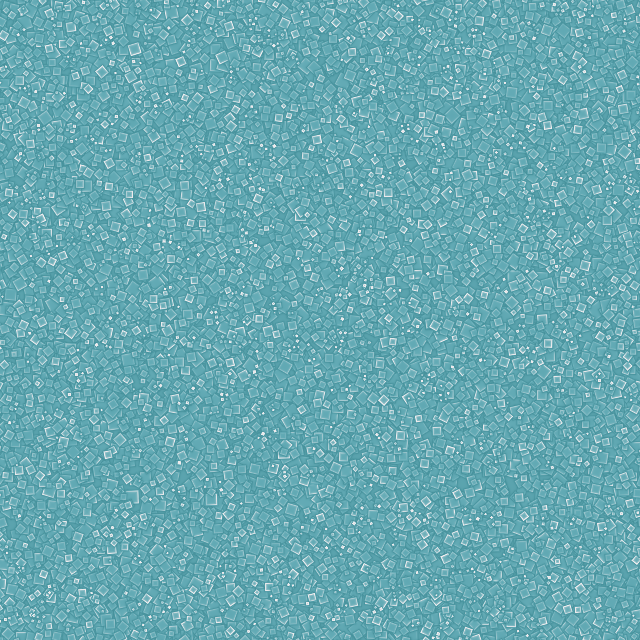
A Shadertoy shader for this texture:

```glsl
const vec3 DEEP = vec3(0.23, 0.53, 0.57);
const vec3 TEAL = vec3(0.39, 0.67, 0.712);
const vec3 FROST = vec3(0.93, 0.92, 0.93);

vec3 hash3(vec2 p) {
    vec3 q = fract(vec3(p.xyx) * vec3(0.1031, 0.1030, 0.0973));
    q += dot(q, q.yxz + 33.33);
    return fract((q.xxy + q.yzz) * q.zyx);
}

vec2 rotate(vec2 p, float angle) {
    float c = cos(angle), s = sin(angle);
    return vec2(c * p.x - s * p.y, s * p.x + c * p.y);
}

float squareDistance(vec2 p, float halfSide) {
    vec2 d = abs(p) - halfSide;
    return length(max(d, 0.0)) + min(max(d.x, d.y), 0.0);
}

// Lays one bevelled square with a crisp bright rim and a dark outline
float paintSquare(float tone, vec2 p, float halfSide, float gain, float tint, float pixel) {
    float d = squareDistance(p, halfSide);
    float inner = max(-d, 0.0);
    float sheen = 0.78 + 0.22 * clamp(p.x / halfSide, -1.0, 1.0);
    float line = exp(-max(inner - 0.0012, 0.0) / 0.0008);
    float rim = line + 0.42 * exp(-inner / 0.004);
    float face = tint + gain * sheen * rim;
    float shadow = 0.85 * exp(-max(d - 0.0007, 0.0) / 0.0011);
    tone = mix(tone, -0.75, shadow);
    return mix(tone, face, clamp(0.5 - d / pixel, 0.0, 1.0));
}

// Scatters squares over a jittered grid; patchShare limits them to clusters
float paintLayer(float tone, vec2 uv, float cell, vec2 halfRange, float keep,
                 float patchShare, float gain, float seed, float pixel) {
    vec2 grid = uv / cell + seed * 7.37;
    vec2 home = floor(grid);
    for (int y = -1; y <= 1; y++) {
        for (int x = -1; x <= 1; x++) {
            vec2 id = home + vec2(x, y);
            vec3 place = hash3(id + seed * 31.0);
            vec3 look = hash3(id + seed * 17.0 + 211.0);
            float cluster = hash3(floor(id * 0.5) + seed * 53.0 + 97.0).x;
            if (place.z > keep || cluster > patchShare) continue;
            vec2 center = id + 0.5 + 0.8 * (place.xy - 0.5);
            vec2 p = rotate((grid - center) * cell, 6.2832 * look.x);
            float halfSide = cell * mix(halfRange.x, halfRange.y, look.y);
            float strength = gain * mix(0.42, 1.35, look.z * look.z);
            float tint = 0.08 * (fract(look.z * 9.7) - 0.5) - 0.06;
            tone = paintSquare(tone, p, halfSide, strength, tint, pixel);
        }
    }
    return tone;
}

vec3 toneColor(float tone) {
    vec3 dark = mix(TEAL, DEEP, clamp(-tone, 0.0, 1.0));
    return mix(dark, FROST, clamp(tone, 0.0, 1.0));
}

void mainImage(out vec4 fragColor, in vec2 fragCoord) {
    vec2 uv = fragCoord / iResolution.y;
    float pixel = 1.0 / iResolution.y;
    float tone = -0.2;

    // Crystals, from broad to small
    for (int i = 0; i < 6; i++) {
        float level = float(i);
        float cell = 0.028 * pow(0.88, level);
        float keep = 1.0 - 0.14 * level;
        float gain = 0.56 + 0.04 * level;
        tone = paintLayer(tone, uv, cell, vec2(0.22, 0.47), keep, 1.0, gain, level + 1.0, pixel);
    }

    // Clustered bright specks
    tone = paintLayer(tone, uv, 0.0075, vec2(0.18, 0.34), 0.42, 0.14, 1.3, 9.0, pixel);

    fragColor = vec4(toneColor(tone), 1.0);
}
```
